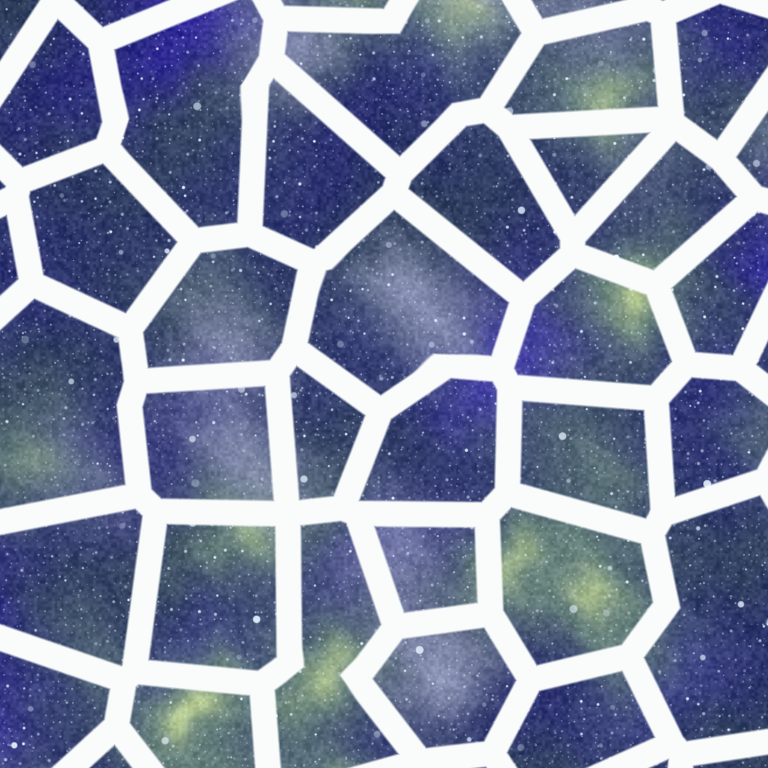
Give the GLSL for this pattern, as a Shadertoy shader.

```glsl
const float CELLS = 6.0;          // mosaic cells across the canvas
const float GAP = 0.0168;         // half width of the white bands

const vec3 WHITE    = vec3(0.98, 0.99, 0.99);
const vec3 SLATE    = vec3(0.19, 0.25, 0.37);
const vec3 NAVY     = vec3(0.16, 0.18, 0.44);
const vec3 VIOLET   = vec3(0.21, 0.12, 0.80);
const vec3 SAGE     = vec3(0.41, 0.52, 0.49);
const vec3 LAVENDER = vec3(0.62, 0.64, 0.78);
const vec3 GLOW     = vec3(0.76, 0.84, 0.58);

float hash(vec2 p, float seed) {
    vec3 q = fract(vec3(p.xyx + seed * 7.31) * vec3(0.1031, 0.1030, 0.0973));
    q += dot(q, q.yzx + 33.33);
    return fract((q.x + q.y) * q.z);
}

vec2 hash2(vec2 p, float seed) {
    return vec2(hash(p, seed), hash(p, seed + 5.7));
}

vec2 site(vec2 id) {
    return id + 0.5 + 0.84 * (hash2(id, 3.0) - 0.5);
}

// Partner of a cell inside its 2x2 block, or the cell itself
vec2 partner(vec2 id) {
    vec2 block = floor(id / 2.0);
    vec2 local = id - 2.0 * block;
    float kind = hash(block, 11.0);
    float lane = step(0.5, hash(block, 12.0));
    if (kind < 0.35 && local.y == lane) local.x = 1.0 - local.x;
    else if (kind > 0.65 && local.x == lane) local.y = 1.0 - local.y;
    return 2.0 * block + local;
}

// Distance to the border of the (possibly paired) cellular region
float borderDistance(vec2 p) {
    vec2 home = floor(p), nearest = home;
    float best = 1e3;
    for (int y = -2; y <= 2; y++)
    for (int x = -2; x <= 2; x++) {
        vec2 id = home + vec2(x, y);
        vec2 d = site(id) - p;
        if (dot(d, d) < best) { best = dot(d, d); nearest = id; }
    }
    vec2 mate = partner(nearest);
    vec2 a = site(nearest), b = site(mate);
    // Blend the site spacing across the hidden edge between partners
    float own = 0.5 + 0.5 * smoothstep(0.0, 0.4, dot(b - p, b - p) - best);
    float border = 1e3;
    for (int y = -2; y <= 2; y++)
    for (int x = -2; x <= 2; x++) {
        vec2 id = nearest + vec2(x, y);
        if (id == nearest || id == mate) continue;
        vec2 c = site(id);
        float spacing = mix(length(c - b), length(c - a), own);
        border = min(border, (dot(c - p, c - p) - best) / (2.0 * spacing));
    }
    return border;
}

// Scattered soft spots of random strength
float clouds(vec2 p, float scale, float size, float chance, float seed) {
    p *= scale;
    float sum = 0.0;
    for (int y = -1; y <= 1; y++)
    for (int x = -1; x <= 1; x++) {
        vec2 id = floor(p) + vec2(x, y);
        vec2 d = id + 0.15 + 0.7 * hash2(id, seed) - p;
        float strength = smoothstep(1.0 - chance, 1.0, hash(id, seed + 2.3));
        sum += strength * exp(-dot(d, d) / (size * size));
    }
    return sum;
}

float stars(vec2 p, float scale, float radius, float chance, float px, float seed) {
    vec2 id = floor(p * scale);
    vec2 center = (id + 0.25 + 0.5 * hash2(id, seed)) / scale;
    float r = radius * mix(0.6, 1.3, hash(id, seed + 1.9));
    float disc = 1.0 - smoothstep(r - px, r + px, length(p - center));
    float light = hash(id, seed + 4.1);
    return disc * step(hash(id, seed + 8.3), chance) * mix(0.3, 1.0, light * light);
}

float grain(vec2 p) {
    vec2 i = floor(p), f = smoothstep(0.0, 1.0, fract(p));
    return mix(mix(hash(i, 1.0), hash(i + vec2(1, 0), 1.0), f.x),
               mix(hash(i + vec2(0, 1), 1.0), hash(i + 1.0, 1.0), f.x), f.y);
}

vec3 nightSky(vec2 p, float px) {
    // Layered sines make the cloud outlines uneven
    vec2 q = p + 0.018 * sin(p.yx * 31.0 + vec2(0.4, 2.1))
               + 0.007 * sin(p.yx * 83.0 + p * 37.0);
    float tone = 0.5 + 0.3 * sin(q.x * 17.0 + 2.0 * sin(q.y * 11.0))
                     + 0.3 * sin(q.y * 23.0 - q.x * 9.0);
    vec3 col = mix(SLATE, NAVY, clamp(tone, 0.0, 1.0));
    col = mix(col, VIOLET, min(clouds(q, 5.0, 0.40, 0.6, 21.0), 0.95));
    col = mix(col, SAGE, min(1.2 * clouds(q, 5.5, 0.44, 0.7, 31.0), 0.9));
    col = mix(col, LAVENDER, min(0.85 * clouds(q, 4.5, 0.34, 0.5, 41.0), 0.85));
    col = mix(col, GLOW, min(0.9 * clouds(q, 5.5, 0.17, 0.4, 31.0), 0.9));
    col += 0.11 * (grain(p * 260.0) - 0.5) + 0.06 * (grain(p * 110.0) - 0.5);
    // Fine dust, small stars and a few bright ones
    float light = 0.65 * stars(p, 110.0, 0.0010, 0.55, px, 51.0);
    light = max(light, stars(p, 52.0, 0.0016, 0.45, px, 61.0));
    light = max(light, stars(p, 17.0, 0.0040, 0.28, px, 71.0));
    return mix(col, vec3(0.90, 0.95, 1.0), light);
}

void mainImage(out vec4 fragColor, in vec2 fragCoord) {
    float px = 1.0 / min(iResolution.x, iResolution.y);
    vec2 p = fragCoord * px;
    float border = borderDistance(p * CELLS + 4.0) / CELLS;
    float inside = smoothstep(GAP - 0.0022, GAP + 0.0022, border);
    fragColor = vec4(mix(WHITE, nightSky(p, px), inside), 1.0);
}
```
